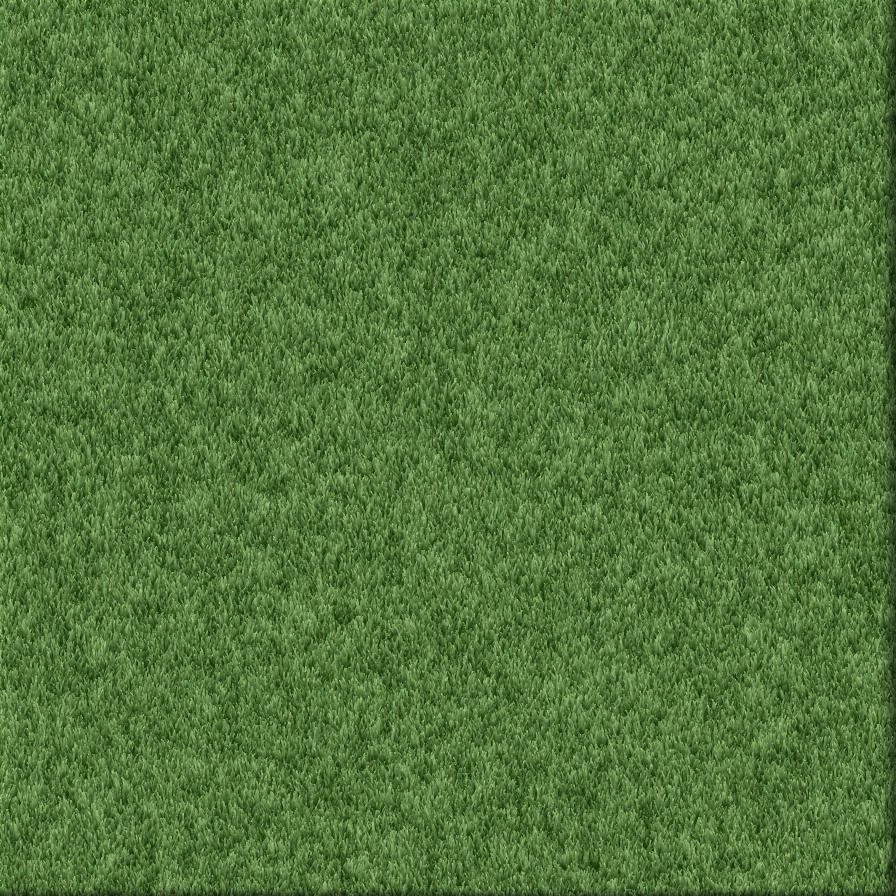
Reproduce this texture procedurally as a Shadertoy shader.

```glsl
// Dense short lawn seen from above at a slant: short fanned blades grow in jittered
// cells and are painted from the back row to the front row. Small tufts set their
// height and tone; the right and bottom borders fall into shadow.

const vec3 DARK_GREEN  = vec3(0.18, 0.31, 0.10);
const vec3 LIGHT_GREEN = vec3(0.50, 0.65, 0.39);
const vec2 CELL = vec2(0.0028, 0.0027);   // spacing of the blade roots
const int ROWS = 9;                       // rows that can reach a point
const float MAX_HEIGHT = 0.018;
const float HALF_WIDTH = 0.0013;
const float MAX_LEAN = 0.0042;
const vec2 TUFT_SCALE = vec2(72.0, 88.0);
const float MEAN_TONE = 0.50;
const float TUFT_CONTRAST = 0.58;
const float BLADE_CONTRAST = 0.95;
const float ROOT_TO_TIP = 0.95;
const float GLINT = 0.40;
const float EDGE_SHADE = 0.42;

vec3 hash3(vec2 p) {
    vec3 q = fract(vec3(p.xyx) * vec3(0.1031, 0.1030, 0.0973));
    q += dot(q, q.yxz + 33.33);
    return fract((q.xxy + q.yzz) * q.zyx);
}

float valueNoise(vec2 p) {
    vec2 i = floor(p), f = fract(p);
    f = f * f * (3.0 - 2.0 * f);
    float low  = mix(hash3(i).x, hash3(i + vec2(1, 0)).x, f.x);
    float high = mix(hash3(i + vec2(0, 1)).x, hash3(i + vec2(1, 1)).x, f.x);
    return mix(low, high, f.y);
}

// The second octave is turned so that the lattice does not show
float tufts(vec2 p) {
    vec2 q = p * TUFT_SCALE;
    vec2 turned = vec2(0.8 * q.x - 0.6 * q.y, 0.6 * q.x + 0.8 * q.y);
    return 0.55 * valueNoise(q + 17.0) + 0.45 * valueNoise(turned * 1.9 + 191.0);
}

// Paints the blade of one cell over the colour behind it
void paintBlade(inout vec3 color, vec2 p, vec2 cell, float pixel) {
    vec3 place = hash3(cell + 311.0);
    vec3 look = hash3(cell + 1207.0);
    vec2 root = (cell + place.xy) * CELL;
    float rise = p.y - root.y;
    if (rise < -pixel || rise > MAX_HEIGHT + pixel) return;

    // Shape: a tapered, bent stroke
    float tuft = tufts(root);
    float height = MAX_HEIGHT * mix(0.25, 1.0, 0.6 * tuft + 0.4 * look.x);
    float t = clamp(rise / height, 0.0, 1.0);
    float bend = (2.0 * place.z - 1.0) * MAX_LEAN * t * t;
    float halfWidth = HALF_WIDTH * (1.0 - 0.45 * t * t);
    float blur = 0.8 * pixel;
    float side = clamp((halfWidth - abs(p.x - root.x - bend)) / blur + 0.5, 0.0, 1.0);
    float ends = clamp((height - rise) / blur + 0.5, 0.0, 1.0)
               * clamp(rise / blur + 0.5, 0.0, 1.0);

    // Tone: tuft, single blade, brightening towards the tip, rare glints
    float tone = MEAN_TONE + TUFT_CONTRAST * (tuft - 0.53)
               + BLADE_CONTRAST * (look.y - 0.5) + ROOT_TO_TIP * (t - 0.74);
    tone += GLINT * step(0.88, look.z) * smoothstep(0.7, 0.9, t);
    vec3 bladeColor = mix(DARK_GREEN, LIGHT_GREEN, clamp(tone, -0.25, 1.35));
    bladeColor.r += 0.03 * (look.z - 0.5);
    color = mix(color, bladeColor, side * ends);
}

void mainImage(out vec4 fragColor, in vec2 fragCoord) {
    float pixel = 1.0 / iResolution.y;
    vec2 p = fragCoord * pixel;
    vec2 home = floor(p / CELL);

    // Back rows first, so that nearer blades overlap them
    vec3 color = DARK_GREEN * 0.9;
    for (int row = 0; row < ROWS; row++) {
        for (int column = -2; column <= 2; column++) {
            paintBlade(color, p, home + vec2(column, -row), pixel);
        }
    }

    // Border: shadow at right and bottom, faint light at left and top
    float right = iResolution.x * pixel - p.x;
    float ragged = 0.006 * (valueNoise(p * vec2(260.0, 90.0)) - 0.5);
    float lit = smoothstep(-0.006, 0.020, right + ragged)
              * smoothstep(-0.004, 0.011, p.y + ragged);
    float rim = exp(-min(p.x, 1.0 - p.y) / 0.006);
    color *= mix(EDGE_SHADE, 1.0, lit) * (1.0 + 0.10 * rim);

    fragColor = vec4(clamp(color, 0.0, 1.0), 1.0);
}
```
